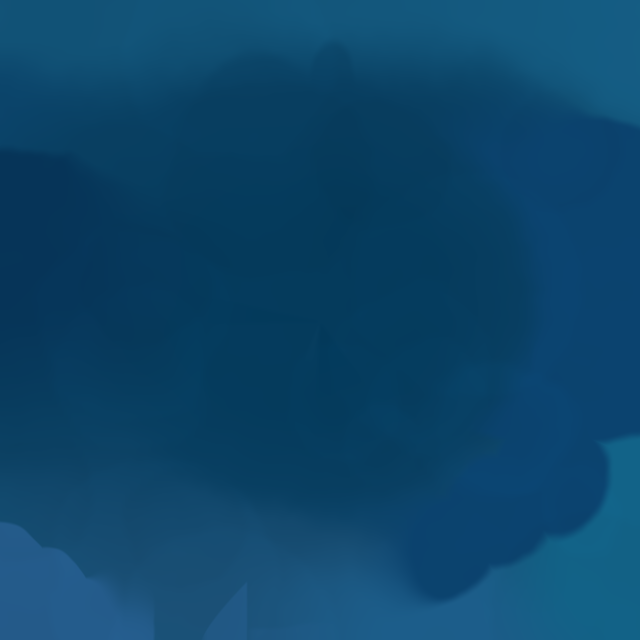
This background is drawn by a three.js fragment shader. Its source:

```glsl
varying vec2 vUv;

const vec3 TEAL = vec3(0.068, 0.32, 0.46);
const vec3 SKY = vec3(0.08, 0.36, 0.51);
const vec3 LAGOON = vec3(0.07, 0.385, 0.53);
const vec3 AZURE = vec3(0.11, 0.365, 0.54);
const vec3 PERIWINKLE = vec3(0.14, 0.355, 0.54);
const vec3 SLATE = vec3(0.105, 0.312, 0.46);
const vec3 DEEP = vec3(0.034, 0.246, 0.38);
const vec3 CORE = vec3(0.018, 0.23, 0.36);
const vec3 COBALT = vec3(0.043, 0.261, 0.432);
const vec3 NAVY = vec3(0.022, 0.202, 0.342);
const vec3 DUSK = vec3(0.042, 0.265, 0.415);

float hash(vec2 p) {
  vec3 q = fract(vec3(p.xyx) * 0.1031);
  q += dot(q, q.yzx + 33.33);
  return fract((q.x + q.y) * q.z);
}

float noise(vec2 p) {
  vec2 cell = floor(p);
  vec2 f = fract(p);
  f = f * f * (3.0 - 2.0 * f);
  float low = mix(hash(cell), hash(cell + vec2(1.0, 0.0)), f.x);
  float high = mix(hash(cell + vec2(0.0, 1.0)), hash(cell + 1.0), f.x);
  return mix(low, high, f.y);
}

float fbm(vec2 p) {
  float sum = 0.0;
  float gain = 0.5;
  for (int i = 0; i < 4; i++) {
    sum += gain * noise(p);
    p = p * 2.03 + 7.1;
    gain *= 0.5;
  }
  return sum;
}

float below(float value, float edge, float soft) {
  return 1.0 - smoothstep(edge - soft, edge + soft, value);
}

float blob(vec2 p, vec2 center, vec2 radius, float soft) {
  return below(length((p - center) / radius), 1.0, soft);
}

// Large disc joined to a diagonal chain of lobes
float cloudDistance(vec2 p) {
  float d = (length((p - vec2(0.87, 0.56)) / vec2(0.30, 0.265)) - 1.0) * 0.28;
  for (int i = 0; i < 3; i++) {
    float t = float(i) / 2.0;
    vec2 center = mix(vec2(0.695, 0.142), vec2(0.862, 0.25), t);
    d = min(d, length(p - center) - mix(0.08, 0.092, t));
  }
  return d;
}

// Scalloped wash in the lower left corner
float cornerWash(vec2 p) {
  float scallop = 0.014 * abs(sin(p.x * 48.0));
  float edge = 0.185 - 0.65 * p.x + scallop;
  float soft = mix(0.003, 0.05, smoothstep(0.13, 0.2, p.x));
  return below(p.y, edge, soft) * below(p.x, 0.243, 0.003);
}

// Curved fin rising from the lower border
float finWash(vec2 p) {
  float rise = clamp((p.x - 0.315) / 0.07, 0.0, 1.0);
  float fin = below(p.y, 0.09 * pow(rise, 0.8), 0.003);
  fin *= smoothstep(0.31, 0.325, p.x) * below(p.x, 0.386, 0.002);
  float lip = 0.018 + 0.008 * smoothstep(0.43, 0.49, p.x);
  float strip = below(p.y, lip, 0.005) * smoothstep(0.38, 0.4, p.x);
  return max(fin, 0.5 * strip * below(p.x, 0.5, 0.04));
}

// Overlapping translucent washes, each with a gentle rim
float layeredWash(vec2 p) {
  float sum = 0.0;
  for (int i = 0; i < 20; i++) {
    float id = float(i);
    vec2 center = vec2(hash(vec2(id, 3.0)), hash(vec2(id, 11.0)));
    float radius = mix(0.06, 0.19, hash(vec2(id, 23.0)));
    float d = length(p - center);
    float tint = mix(-1.0, 1.0, step(0.5, hash(vec2(id, 37.0))));
    sum += tint * below(d, radius, 0.009) * smoothstep(0.2, 1.0, d / radius);
  }
  return sum;
}

// Faint wedge fanning out from a hub
float wedge(vec2 p, vec2 hub, vec2 axis, float width, float reach) {
  vec2 d = p - hub;
  float along = dot(d, axis);
  float across = abs(dot(d, vec2(-axis.y, axis.x)));
  return below(across, along * width, 0.004) * smoothstep(0.0, 0.01, along)
    * below(along, reach * 0.7, reach * 0.3);
}

void main() {
  vec2 p = vUv;
  vec2 drift = vec2(fbm(p * 9.0), fbm(p * 9.0 + 19.0)) - 0.47;
  vec2 q = p + drift * 0.06;

  // Upper wash and dark body
  vec3 color = mix(TEAL, SKY, smoothstep(0.1, 1.0, p.x));
  color = mix(color, DUSK, blob(q, vec2(-0.02, 0.77), vec2(0.2, 0.12), 0.5));
  vec3 bodyColor = mix(SLATE, DEEP, smoothstep(0.02, 0.4, q.y));
  vec2 bodyRadius = vec2(0.62, mix(0.60, 0.415, step(0.5, q.y)));
  color = mix(color, bodyColor, blob(q, vec2(0.5), bodyRadius, 0.18));
  color = mix(color, DEEP, 0.5 * blob(p + drift * 0.03, vec2(0.41, 0.84), vec2(0.09, 0.08), 0.16));
  color = mix(color, DEEP, 0.5 * blob(p + drift * 0.02, vec2(0.52, 0.87), vec2(0.034, 0.068), 0.17));
  color = mix(color, DEEP, 0.75 * blob(p + drift * 0.03, vec2(0.18, 0.73), vec2(0.085, 0.075), 0.12));

  // Bright lower border
  color = mix(color, AZURE, blob(q, vec2(0.7, 0.0), vec2(0.23, 0.13), 0.6));
  color = mix(color, LAGOON, blob(p, vec2(1.02, 0.16), vec2(0.22, 0.25), 0.4));
  color = mix(color, DUSK, 0.8 * blob(q, vec2(0.6, 0.27), vec2(0.14, 0.1), 0.35));

  // Blue cloud with a crisp outer rim
  float rimStart = mix(0.57, 0.8, smoothstep(0.4, 0.7, p.y));
  float rimSoft = mix(0.08, 0.009, smoothstep(rimStart, rimStart + 0.13, p.x));
  color = mix(color, COBALT, below(cloudDistance(p + drift * 0.03), 0.0, rimSoft));

  // Dim core and navy flank
  color = mix(color, DEEP, 0.9 * blob(q, vec2(0.49, 0.53), vec2(0.345, 0.32), 0.1));
  color = mix(color, CORE, blob(q, vec2(0.48, 0.53), vec2(0.28, 0.25), 0.5));
  float flankSoft = mix(0.7, 0.06, smoothstep(0.62, 0.76, p.y));
  color = mix(color, NAVY, 0.95 * blob(q, vec2(-0.02, 0.6), vec2(0.25, 0.172), flankSoft));
  color = mix(color, COBALT, 0.6 * blob(q, vec2(0.865, 0.45), vec2(0.025, 0.05), 0.2));

  // Corner washes
  color = mix(color, PERIWINKLE, cornerWash(p + drift * 0.02));
  color = mix(color, PERIWINKLE, 0.65 * finWash(p));

  // Creases around the middle
  vec2 hub = vec2(0.5, 0.497);
  color += 0.009 * wedge(p, hub, normalize(vec2(-0.3, -1.0)), 0.12, 0.08);
  color -= 0.006 * wedge(p, hub, normalize(vec2(0.3, -1.0)), 0.35, 0.13);
  color -= 0.005 * wedge(p, hub, normalize(vec2(-1.0, 0.1)), 0.12, 0.22);

  // Soft pigment variation
  color *= 1.0 + 0.02 * layeredWash(q) + 0.04 * (fbm(p * 5.0 + 3.0) - 0.47);
  gl_FragColor = vec4(color, 1.0);
}
```
